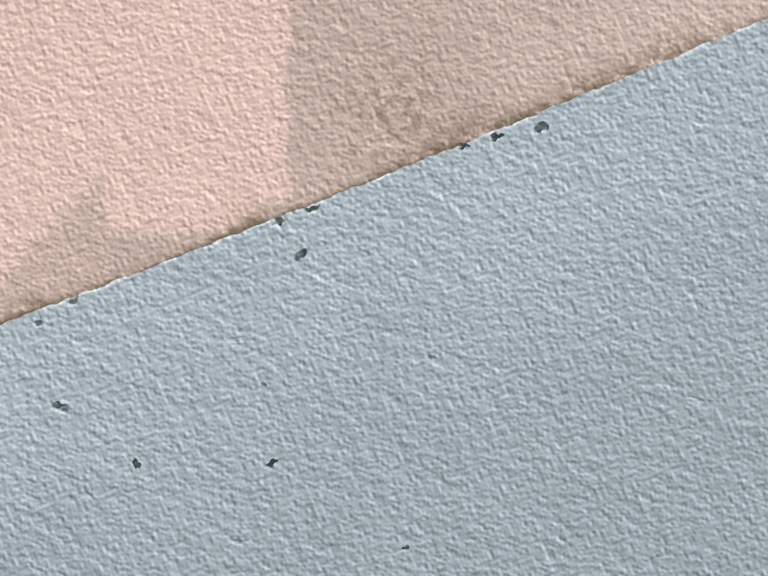
Write a WebGL 1 fragment shader that draws this texture.

```glsl
precision highp float;
uniform vec2 u_resolution;

#define PINK vec3(0.860, 0.750, 0.712)
#define MAUVE vec3(0.755, 0.678, 0.640)
#define BLUE_NEAR vec3(0.660, 0.705, 0.735)
#define BLUE_FAR vec3(0.610, 0.650, 0.677)
#define GRIME vec3(0.36, 0.31, 0.23)
#define HOLE vec3(0.20, 0.21, 0.21)
#define LIGHT_DIR vec2(0.55, 0.835)
#define RELIEF_STEP 0.0035
#define GRAIN 0.46

float hash(vec2 p) {
  vec3 q = fract(vec3(p.xyx) * 0.1031);
  q += dot(q, q.yzx + 33.33);
  return fract((q.x + q.y) * q.z);
}

float noise(vec2 p) {
  vec2 i = floor(p), f = fract(p);
  f = f * f * (3.0 - 2.0 * f);
  return mix(mix(hash(i), hash(i + vec2(1.0, 0.0)), f.x),
             mix(hash(i + vec2(0.0, 1.0)), hash(i + 1.0), f.x), f.y);
}

float fbm(vec2 p) {
  float sum = 0.0, amp = 0.5;
  for (int i = 0; i < 4; i++) {
    sum += amp * noise(p);
    p = mat2(1.6, 1.2, -1.2, 1.6) * p + 7.3;
    amp *= 0.5;
  }
  return sum / 0.9375;
}

// Signed height above the sloping joint between the two coats
float jointDist(vec2 p) {
  float line = 0.436 + 0.4 * p.x - 0.016 * p.x * (1.333 - p.x);
  return (p.y - line) * 0.928 + 0.005 * (noise(p * 70.0) - 0.5);
}

float pit(vec2 p, vec2 centre, vec2 radius, float angle) {
  float c = cos(angle), s = sin(angle);
  vec2 q = mat2(c, -s, s, c) * (p - centre) / radius;
  return 1.0 - smoothstep(0.3, 1.15, length(q));
}

// Large holes and scratches in the lower coat
float holes(vec2 p) {
  p += 0.010 * (vec2(noise(p * 140.0), noise(p * 140.0 + 31.0)) - 0.5);
  float h = pit(p, vec2(0.063, 0.441), vec2(0.011, 0.009), 0.0);
  h = max(h, pit(p, vec2(0.521, 0.556), vec2(0.021, 0.010), 0.75) * 0.75);
  h = max(h, pit(p, vec2(0.457, 0.332), vec2(0.012, 0.009), 0.8) * 0.6);
  h = max(h, pit(p, vec2(0.233, 0.193), vec2(0.010, 0.010), 0.0));
  h = max(h, pit(p, vec2(0.472, 0.194), vec2(0.016, 0.007), 0.4) * 0.75);
  h = max(h, pit(p, vec2(0.938, 0.778), vec2(0.018, 0.009), 0.3));
  h = max(h, pit(p, vec2(0.105, 0.295), vec2(0.030, 0.007), -0.35) * 0.65);
  h = max(h, pit(p, vec2(0.860, 0.762), vec2(0.018, 0.009), 0.4) * 0.9);
  h = max(h, pit(p, vec2(0.804, 0.745), vec2(0.014, 0.007), 0.4) * 0.8);
  h = max(h, pit(p, vec2(0.483, 0.616), vec2(0.012, 0.008), 0.4) * 0.8);
  h = max(h, pit(p, vec2(0.540, 0.637), vec2(0.019, 0.008), 0.4) * 0.8);
  h = max(h, pit(p, vec2(0.130, 0.479), vec2(0.015, 0.009), 0.4) * 0.7);
  h = max(h, pit(p, vec2(0.747, 0.380), vec2(0.009, 0.007), 0.0) * 0.6);
  return max(h, pit(p, vec2(0.703, 0.049), vec2(0.007, 0.006), 0.0) * 0.8);
}

// Sparse shallow dents, one candidate per cell
float dents(vec2 p) {
  vec2 q = p * 11.0 + 0.35 * (vec2(noise(p * 40.0), noise(p * 40.0 + 9.0)) - 0.5);
  vec2 cell = floor(q);
  vec2 centre = 0.3 + 0.4 * vec2(hash(cell + 3.0), hash(cell + 17.0));
  float present = step(0.68, hash(cell + 41.0));
  return present * pit(fract(q), centre, vec2(0.24, 0.11), 2.0 * hash(cell + 5.0) - 0.5);
}

// Plaster height, each octave turned so that no axis shows
float relief(vec2 p) {
  vec2 a = mat2(0.8, 0.6, -0.6, 0.8) * p, b = mat2(0.39, 0.92, -0.92, 0.39) * p;
  float h = 0.35 * noise(b * 55.0) + 0.6 * noise(a * 105.0 + 4.0);
  h += 0.8 * noise(b * 175.0 + 11.0) + 0.4 * fbm(a * 14.0);
  return h - 0.5 * dents(p) - 0.6 * holes(p);
}

void main() {
  vec2 p = gl_FragCoord.xy / u_resolution.y;
  float soft = 1.0 / u_resolution.y;
  float d = jointDist(p);
  float blotch = fbm(p * 9.0), speck = fbm(p * 75.0);

  // Upper coat: pink with a mauve repaint on the right and along the joint
  vec2 w = p + 0.03 * (vec2(fbm(p * 30.0), fbm(p * 30.0 + 20.0)) - 0.5);
  float right = smoothstep(-0.006, 0.006, w.x - 0.5);
  float strip = smoothstep(0.012, -0.012, w.y - 0.595 - 0.55 * max(w.x - 0.38, 0.0))
              * smoothstep(0.17, 0.19, w.x);
  float wedge = smoothstep(0.025, -0.025, w.y - 0.51 - 1.02 * w.x)
              * smoothstep(0.006, -0.006, w.x - 0.183);
  float repaint = max(right, max(strip, wedge * 0.85));
  vec3 upper = mix(PINK, MAUVE + 0.035 * smoothstep(0.7, 1.2, p.x), repaint);
  upper += 0.04 * (blotch - 0.5);

  // Dirt gathered above the joint and a stain on the mauve
  float reach = 0.005 + 0.022 * smoothstep(0.4, 0.75, fbm(p * vec2(7.0, 5.0) + 2.0));
  float grime = exp(-max(d, 0.0) / reach) * smoothstep(0.25, 0.65, speck + 0.1);
  grime *= 1.0 - 0.4 * smoothstep(0.95, 1.3, p.x);
  vec2 s = p - vec2(0.68, 0.80);
  float stain = exp(-dot(s, s) / 0.010) * smoothstep(0.45, 0.7, speck);
  grime = max(grime, stain * 0.4);
  upper = mix(upper, GRIME, 0.8 * grime);

  // Lower coat: pale lip at the joint, dimming away from it
  vec3 lower = mix(BLUE_NEAR, BLUE_FAR, smoothstep(0.0, 0.75, -d));
  lower += 0.035 * (blotch - 0.5) + 0.02 * (fbm(p * vec2(2.0, 3.0)) - 0.5);
  lower += 0.16 * smoothstep(-0.008, -0.001, d) * smoothstep(0.3, 0.6, noise(p * 24.0));

  // Raking light over the plaster
  float below = smoothstep(soft, -soft, d);
  float slope = relief(p) - relief(p + LIGHT_DIR * RELIEF_STEP);
  vec3 color = mix(upper, lower, below);
  color *= 1.0 + GRAIN * clamp(slope, -0.7, 0.7) * mix(0.8, 1.0, below);
  float depth = holes(p - LIGHT_DIR * 0.002);
  float shade = smoothstep(0.3, 0.8, depth) * (0.2 + 1.2 * speck);
  color = mix(color, HOLE, clamp(shade, 0.0, 0.9) * below);

  gl_FragColor = vec4(clamp(color, 0.0, 1.0), 1.0);
}
```
